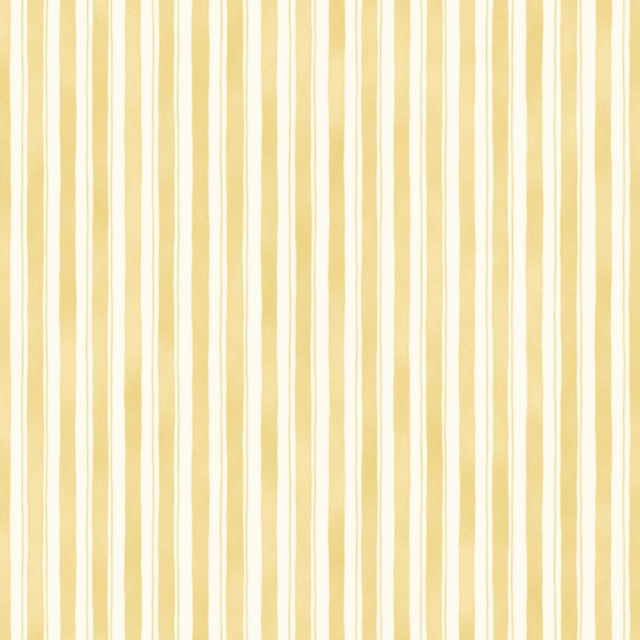
Give the GLSL for this pattern, as a Shadertoy shader.

```glsl
// Hand-painted watercolour stripes in yellow on cream paper, every other one flanked by thin lines.

float hash(vec2 p) {
    return fract(sin(dot(p, vec2(127.1, 311.7))) * 43758.5);
}

// Distance to the nearest scattered point, about 0 to 1
float cellular(vec2 p) {
    vec2 cell = floor(p);
    float nearest = 2.0;
    for (int j = -1; j <= 1; j++)
        for (int i = -1; i <= 1; i++) {
            vec2 c = cell + vec2(i, j);
            vec2 point = c + vec2(hash(c), hash(c + 57.0));
            nearest = min(nearest, distance(p, point));
        }
    return nearest;
}

// Hand tremor along a painted edge, about -1 to 1
float tremor(float y, float seed) {
    float phase = 40.0 * hash(vec2(seed, 3.0));
    return 0.50 * sin(y * 1.9 + phase)
         + 0.30 * sin(y * 4.7 + phase * 1.7)
         + 0.20 * sin(y * 11.3 + phase * 2.9);
}

// Pigment load along a stripe, with fairly abrupt brush restarts
float brushLoad(float y, float id) {
    float s = y * 0.85 + 9.0 * hash(vec2(id, 8.0));
    float k = floor(s);
    return mix(hash(vec2(id, k)), hash(vec2(id, k + 1.0)), smoothstep(0.25, 0.75, s - k));
}

// Soft coverage of a band of the given half width
float band(float d, float halfWidth, float soft) {
    return 1.0 - smoothstep(halfWidth - soft, halfWidth + soft, abs(d));
}

void mainImage(out vec4 fragColor, in vec2 fragCoord) {
    // One unit is a full repeat: a plain stripe and a flanked stripe
    vec2 p = fragCoord / iResolution.xy * 9.58;
    float soft = max(0.6 * 9.58 / iResolution.x, 0.020);

    // Uneven spacing that recurs every five repeats
    float x = p.x - 0.016 + 0.026 * cos(1.2566 * (p.x - 2.25));
    float id = floor(x * 2.0 + 0.5);
    float d = x - id * 0.5;
    bool flanked = mod(id, 2.0) > 0.5;

    // Paper
    float grain = cellular(p * 20.0) - 0.45;
    vec3 color = vec3(0.993, 0.984, 0.943) + 0.004 * grain;
    vec3 tint = vec3(0.988, 0.966, 0.862);

    // Stripe with independently wavering left and right edges
    float left = -0.123 + 0.013 * tremor(p.y, id);
    float right = 0.123 + 0.013 * tremor(p.y, id + 31.0);
    float width = 0.5 * (right - left) - 0.008 * hash(vec2(id, 5.0));
    float across = d - 0.5 * (left + right);
    float stripe = band(across, width, soft);
    color = mix(color, tint, 0.75 * band(across, width + 0.015, 0.035));

    // Watercolour wash: brush load, drifting blotches and a darker rim
    float blotch = cellular(p * vec2(3.0, 1.6) + 0.3 * sin(p.yx * 4.0));
    float load = 0.66 * brushLoad(p.y, id) + 0.35 * (blotch - 0.3)
               + 0.08 * sin(p.y * 3.1 + id * 2.3);
    vec3 wash = mix(vec3(0.972, 0.892, 0.670), vec3(0.920, 0.820, 0.500), clamp(load, 0.0, 1.0));
    float rim = smoothstep(width - 0.045, width - 0.005, abs(across));
    wash = mix(wash, vec3(0.905, 0.835, 0.570), 0.25 * rim) + 0.022 * grain;
    color = mix(color, wash, stripe);

    // Thin pen lines beside the flanked stripe, each in a faint bleed
    if (flanked) {
        float leftOffset = d + 0.200 + 0.010 * tremor(p.y, id + 67.0);
        float rightOffset = d - 0.174 + 0.010 * tremor(p.y, id + 93.0);
        float offset = min(abs(leftOffset), abs(rightOffset));
        float strength = 0.78 + 0.15 * tremor(p.y * 1.3, id + 11.0);
        color = mix(color, tint, 0.8 * band(offset, 0.025, 0.030) * (1.0 - stripe));
        color = mix(color, vec3(0.895, 0.845, 0.590), band(offset, 0.010, soft) * strength);
    }

    fragColor = vec4(clamp(color, 0.0, 1.0), 1.0);
}
```
